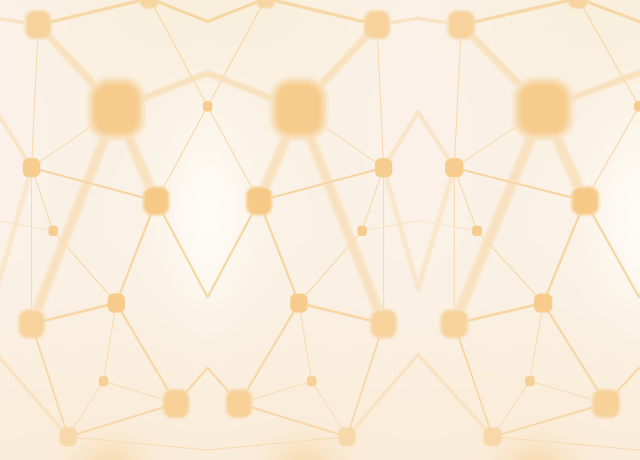
This background is drawn by a Shadertoy shader. Its source:

```glsl
// Mirrored network of soft amber nodes and links on a pale cream ground.

const float HEIGHT = 5.54;       // canvas height in design units
const float AXIS = 2.5;          // x of the first mirror axis
const float HALF_TILE = 2.535;   // distance between mirror axes
const float STRETCH = 1.05;      // widening past the second axis

const vec3 CREAM = vec3(0.98, 0.947, 0.900);
const vec3 HONEY = vec3(0.975, 0.935, 0.860);
const vec3 PEACH = vec3(0.98, 0.927, 0.855);
const vec3 BLUSH = vec3(0.985, 0.947, 0.917);
const vec3 IVORY = vec3(0.995, 0.988, 0.965);
const vec3 AMBER = vec3(0.965, 0.790, 0.530);

// Node style per row: radius, blur, strength
const vec3 INNER_STYLE[5] = vec3[5](
    vec3(0.11, 0.025, 0.70), vec3(0.31, 0.090, 0.95), vec3(0.155, 0.035, 1.0),
    vec3(0.105, 0.008, 0.95), vec3(0.155, 0.035, 0.80));
const vec3 OUTER_STYLE[5] = vec3[5](
    vec3(0.155, 0.040, 0.78), vec3(0.105, 0.008, 0.92), vec3(0.057, 0.005, 0.95),
    vec3(0.155, 0.040, 0.78), vec3(0.105, 0.015, 0.58));

// Link widths per row: inner-next inner, outer-inner, outer-next inner, outer-next outer
const vec4 LINK_WIDTH[5] = vec4[5](
    vec4(0.0, 0.040, 0.090, 0.010), vec4(0.12, 0.010, 0.024, 0.011),
    vec4(0.026, 0.0, 0.012, 0.0), vec4(0.026, 0.032, 0.0, 0.022),
    vec4(0.0, 0.026, 0.0, 0.0));

// Links to the axes per row: inner rise, inner width, outer rise, outer width
const vec4 AXIS_LINK[5] = vec4[5](
    vec4(0.28, 0.035, -0.08, 0.04), vec4(-0.43, 0.075, 1.46, 0.06),
    vec4(1.16, 0.026, -0.12, 0.010), vec4(0.0),
    vec4(-0.43, 0.028, -0.99, 0.04));

float pixelSize() { return HEIGHT / iResolution.y; }

// Zigzag column near the first axis
vec2 innerNode(float row) {
    float odd = mod(row, 2.0);
    return vec2(mix(0.70 - 0.02 * row * row, 1.10, odd),
                1.22 * row - 0.02 + odd * (0.16 - 0.05 * row));
}

// Looser column near the second axis
vec2 outerNode(float row) {
    float odd = mod(row, 2.0);
    return vec2(mix(2.04 - 0.09 * row, 2.12, odd),
                1.24 * row + 0.30 + odd * (0.78 - 0.30 * row));
}

float node(vec2 p, vec2 center, vec3 style) {
    float corner = style.x * 0.72;
    vec2 q = abs(p - center) - style.x * vec2(1.0, 1.1) + corner;
    float d = length(max(q, 0.0)) + min(max(q.x, q.y), 0.0) - corner;
    float soft = max(style.y, 0.7 * pixelSize());
    return style.z * (1.0 - smoothstep(-soft, soft, d));
}

// Broad links are paler and softer; hairlines keep their coverage
float link(vec2 p, vec2 a, vec2 b, float width) {
    if (width <= 0.0) return 0.0;
    vec2 ab = b - a;
    float d = length(p - a - ab * clamp(dot(p - a, ab) / dot(ab, ab), 0.0, 1.0));
    float px = pixelSize();
    float drawn = max(width, px);
    float soft = max(0.3 * width, 0.6 * px);
    float alpha = mix(0.75, 0.40, smoothstep(0.02, 0.08, width));
    return alpha * width / drawn * (1.0 - smoothstep(-soft, soft, d - 0.5 * drawn));
}

float glow(vec2 p, vec2 center, vec2 radius) {
    vec2 q = (p - center) / radius;
    return exp(-dot(q, q));
}

vec3 ground(vec2 p) {
    vec3 color = mix(CREAM, HONEY, 0.9 * glow(p, vec2(0.3, 0.0), vec2(1.5, 1.1)));
    color = mix(color, PEACH, smoothstep(2.8, 5.4, p.y));
    color = mix(color, BLUSH, 0.8 * glow(p, vec2(HALF_TILE, 1.4), vec2(0.6, 2.0)));
    return mix(color, IVORY, glow(p, vec2(0.0, 2.6), vec2(0.5, 1.05)));
}

void mainImage(out vec4 fragColor, in vec2 fragCoord) {
    vec2 p = fragCoord * pixelSize();
    p.y = HEIGHT - p.y;

    // Fold the canvas about the mirror axes
    float seam = AXIS + HALF_TILE;
    if (p.x > seam) p.x = seam + (p.x - seam) / STRETCH;
    p.x = abs(mod(p.x - AXIS + HALF_TILE, 2.0 * HALF_TILE) - HALF_TILE);

    float links = 0.0, nodes = 0.0;
    for (int i = 0; i < 5; i++) {
        float row = float(i);
        vec2 a = innerNode(row), nextA = innerNode(row + 1.0);
        vec2 b = outerNode(row), nextB = outerNode(row + 1.0);
        vec4 w = LINK_WIDTH[i], axis = AXIS_LINK[i];
        links = max(links, max(link(p, a, nextA, w.x), link(p, b, a, w.y)));
        links = max(links, max(link(p, b, nextA, w.z), link(p, b, nextB, w.w)));
        links = max(links, link(p, a, vec2(0.0, a.y + axis.x), axis.y));
        links = max(links, 0.6 * link(p, b, vec2(HALF_TILE, b.y + axis.z), axis.w));
        nodes = max(nodes, max(node(p, a, INNER_STYLE[i]), node(p, b, OUTER_STYLE[i])));
    }

    // Long links that skip a row
    vec2 hub = outerNode(1.0);
    links = max(links, link(p, outerNode(3.0), innerNode(1.0), 0.12));
    links = max(links, link(p, hub, outerNode(3.0), 0.010));
    links = max(links, 0.6 * link(p, hub, vec2(HALF_TILE, hub.y - 0.67), 0.05));

    // Small satellites amid their neighbours
    vec2 top = innerNode(0.0), mid = innerNode(2.0);
    vec2 bead = vec2(0.0, 0.5 * (top.y + mid.y) + 0.08);
    vec2 c = innerNode(3.0), d = innerNode(4.0), e = outerNode(4.0);
    vec2 moon = (c + d + e) / 3.0 + vec2(0.2, 0.0);
    links = max(links, max(link(p, bead, top, 0.012), link(p, bead, mid, 0.012)));
    links = max(links, max(link(p, moon, c, 0.010), link(p, moon, d, 0.010)));
    links = max(links, max(link(p, moon, e, 0.010), link(p, e, vec2(0.0, 5.42), 0.012)));
    nodes = max(nodes, max(node(p, bead, OUTER_STYLE[2]), 0.85 * node(p, moon, OUTER_STYLE[2])));

    links *= mix(1.0, 0.75, smoothstep(3.0, HEIGHT, p.y));
    float haze = 0.45 * glow(p, vec2(1.18, HEIGHT + 0.05), vec2(0.38, 0.28));
    fragColor = vec4(mix(ground(p), AMBER, max(max(links, nodes), haze)), 1.0);
}
```
